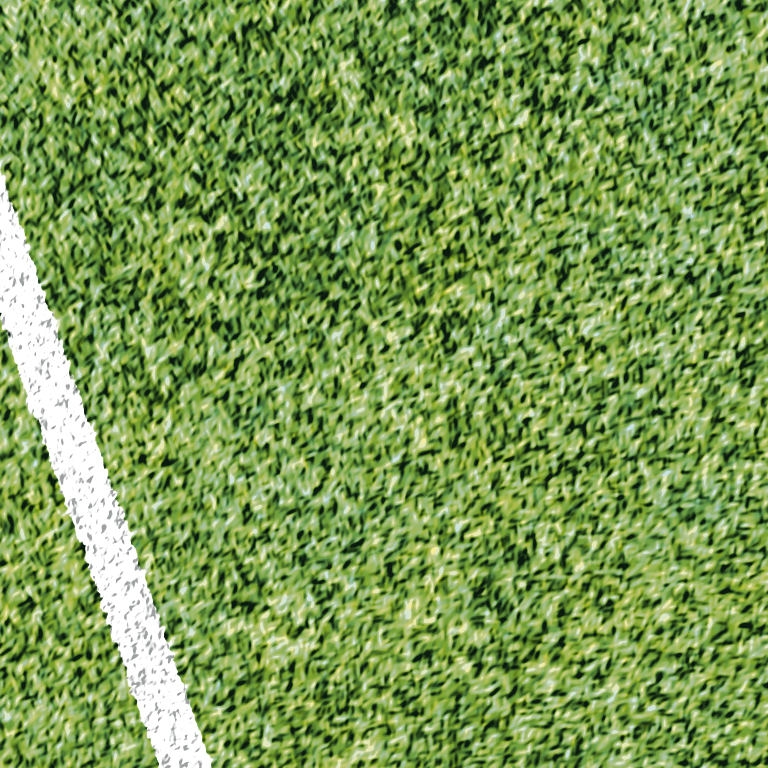
A WebGL 1 fragment shader for this texture:

```glsl
precision highp float;
// Mown turf seen from above, crossed at the lower left by a painted white stripe.
// Blades are a sum of oriented Gaussian strokes, one per jittered grid cell;
// their summed tone picks a colour on a ramp from shadow to sunlit tips.
uniform vec2 u_resolution;

vec3 hash3(vec2 p) {
  vec3 q = fract(p.xyx * vec3(0.1031, 0.1030, 0.0973));
  q += dot(q, q.yxz + 33.33);
  return fract((q.xxy + q.yzz) * q.zyx);
}

float valueNoise(vec2 p) {
  vec2 i = floor(p), f = fract(p);
  f = f * f * (3.0 - 2.0 * f);
  return mix(mix(hash3(i).x, hash3(i + vec2(1.0, 0.0)).x, f.x),
             mix(hash3(i + vec2(0.0, 1.0)).x, hash3(i + 1.0).x, f.x), f.y);
}

// Soft patches centred on zero.
float patches(vec2 p) {
  float sum = 0.0, amp = 0.5;
  for (int i = 0; i < 4; i++) {
    sum += amp * (valueNoise(p) - 0.5);
    p = p * 2.03 + 17.3;
    amp *= 0.6;
  }
  return sum;
}

// Signed stroke sums at a given number of cells across: x = tone, yz = hue.
vec3 blades(vec2 uv, float density) {
  vec2 p = uv * density;
  vec2 cell = floor(p);
  float lean = 1.1 + 0.5 * (uv.y - 0.5) - 0.5 * (uv.x - 0.5);
  vec3 sum = vec3(0.0);
  for (int j = -2; j <= 2; j++) {
    for (int i = -2; i <= 2; i++) {
      vec2 id = cell + vec2(float(i), float(j));
      vec3 place = hash3(id + 3.0);
      vec3 weight = hash3(id + 211.0) * 2.0 - 1.0;
      float angle = lean + (place.z - 0.5) * 1.7;
      vec2 along = vec2(cos(angle), sin(angle));
      vec2 d = p - id - place.xy;
      float u = dot(d, along);
      float v = dot(d, vec2(-along.y, along.x));
      sum += weight * exp(-0.5 * (u * u / 0.5 + v * v / 0.08));
    }
  }
  return sum * 2.2;
}

// Shadow, green, bright green, light and pale tips, by tone.
vec3 turfColor(float tone) {
  vec3 c = mix(vec3(0.04, 0.10, 0.06), vec3(0.14, 0.25, 0.09), smoothstep(-2.4, -1.55, tone));
  c = mix(c, vec3(0.31, 0.47, 0.18), smoothstep(-1.55, -0.75, tone));
  c = mix(c, vec3(0.45, 0.63, 0.22), smoothstep(-0.75, -0.12, tone));
  c = mix(c, vec3(0.61, 0.72, 0.38), smoothstep(-0.12, 0.5, tone));
  c = mix(c, vec3(0.70, 0.77, 0.55), smoothstep(0.5, 1.45, tone));
  return mix(c, vec3(0.87, 0.91, 0.76), smoothstep(1.45, 2.5, tone));
}

void main() {
  vec2 uv = gl_FragCoord.xy / u_resolution;
  vec3 stroke = blades(uv, 156.0);

  // Broad shade: darker high on the left, brighter below the middle.
  vec2 dark = uv - vec2(0.38, 0.76);
  vec2 bright = uv - vec2(0.40, 0.36);
  float shade = 0.75 * patches(uv * 11.0)
              - 0.30 * exp(-12.0 * dot(dark, dark))
              + 0.18 * exp(-9.0 * dot(bright, bright));
  float tone = 1.08 * stroke.x + shade;
  vec3 color = turfColor(tone);

  // Yellow and cool drift, kept faint in the shadows.
  float warmth = 0.55 * stroke.y + 1.6 * patches(uv * 9.0 + 41.0) - 0.2 * (uv.y - 0.5);
  color += warmth * vec3(0.04, 0.008, -0.07) * smoothstep(-2.2, 0.2, tone);

  // Painted stripe with an edge frayed by the blades.
  float edge = abs(uv.x - 0.242 + 0.354 * uv.y) * 0.943 - 0.0325;
  edge -= 0.0017 * stroke.x + 0.006 * patches(uv * 70.0);
  float soft = max(0.0012, 0.75 / u_resolution.y);
  float paint = 1.0 - smoothstep(-soft, soft, edge);

  // Thin grey flecks, gathered in worn parts of the stripe.
  if (paint > 0.0) {
    float wear = patches(uv * 16.0 + 9.0);
    float fleck = smoothstep(0.5, 2.2, blades(uv, 230.0).z + 2.2 * wear);
    vec3 white = mix(vec3(1.0), vec3(0.62, 0.63, 0.63), fleck);
    color = mix(color, white, paint);
  }

  gl_FragColor = vec4(clamp(color, 0.0, 1.0), 1.0);
}
```
